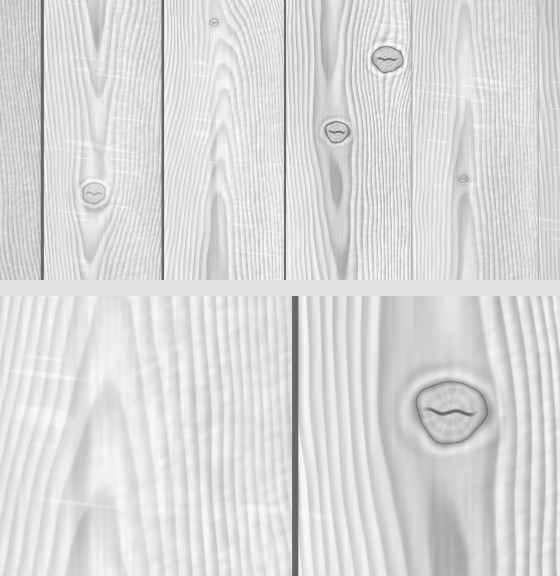
Top, the full canvas; bottom, a detail of the centre.
Reproduce this texture procedurally as a WebGL 1 fragment shader.

```glsl
precision highp float;
// Whitewashed wooden planks, upright, with arched grain, knots and dark joints.
uniform vec2 u_resolution;

float hash(vec2 p) {
  p = fract(p * vec2(0.1031, 0.1137));
  p += dot(p, p.yx + 33.33);
  return fract((p.x + p.y) * p.x * 7.31);
}

float noise(vec2 p) {
  vec2 i = floor(p), f = fract(p);
  f = f * f * (3.0 - 2.0 * f);
  return mix(mix(hash(i), hash(i + vec2(1.0, 0.0)), f.x),
             mix(hash(i + vec2(0.0, 1.0)), hash(i + 1.0), f.x), f.y);
}

// Left side of plank k; widths differ slightly
float plankEdge(float k) {
  return 0.151 + 0.4414 * k - 0.0156 * sin(k * 0.785) + 0.006 * step(2.5, k);
}

void main() {
  vec2 p = gl_FragCoord.xy / u_resolution.y;
  float aa = 1.0 / u_resolution.y;

  float plank = -1.0;
  for (int i = 0; i < 5; i++) plank += step(plankEdge(float(i)), p.x);
  vec2 local = vec2(p.x - plankEdge(plank), p.y);
  vec2 seed = vec2(plank * 17.3 + 40.0, plank * 9.1 + 60.0);

  // Knots push the grain aside; plank 2 carries a second, larger one
  vec2 grain = local;
  float knotMask = 0.0, knotTone = 0.0, halo = 0.0, crack = 0.0;
  bool eyed = abs(plank - 2.0) < 0.5;
  for (int j = 0; j < 2; j++) {
    if (j == 1 && !eyed) break;
    vec2 centre = vec2(0.185, fract(0.31 + 0.61 * plank) + 0.22 * step(2.5, plank));
    float radius = 0.027 + 0.013 * cos(plank * 3.14159);
    if (j == 1) { centre = vec2(0.365, 0.79); radius = 0.05; }
    vec2 q = local - centre;
    float wobble = noise(q * 45.0 + seed) - 0.5;
    float d = length(q * vec2(0.95, 1.1)) + 0.010 * wobble;
    vec2 oval = q * vec2(1.0, 0.55);
    grain.x -= 0.8 * q.x * exp(-dot(oval, oval) / (radius * radius * 3.5));
    float inside = 1.0 - smoothstep(radius - aa, radius + aa, d);
    float rays = noise(vec2(atan(q.y, q.x) * 6.0, d * 30.0) + seed);
    knotMask = max(knotMask, inside);
    knotTone += inside * (0.79 + 0.03 * sin(d * 420.0) + 0.07 * (rays - 0.5));
    halo += exp(-pow((d - radius * 1.25) / (radius * 0.16), 2.0)) * 0.07;
    halo -= exp(-pow((d - radius) / 0.005, 2.0)) * (eyed ? 0.19 : 0.10);
    halo -= exp(-pow((d - radius * 1.55) / 0.007, 2.0)) * 0.10 * noise(q * 20.0 + seed);
    float split = abs(q.y + 0.010 * (noise(vec2(q.x * 60.0, 3.0) + seed) - 0.5));
    crack += (1.0 - smoothstep(0.0005, 0.0025 + aa, split))
           * (1.0 - smoothstep(0.5, 0.9, abs(q.x) / radius));
  }

  // Growth rings cut lengthwise: arches at the heart, close lines at the sides
  float heart = 0.185 + 0.07 * (noise(vec2(p.y * 2.2, 5.0) + seed) - 0.5);
  float dx = grain.x - heart;
  float lean = (mod(plank, 2.0) < 0.5 ? -0.11 : 0.11) * (plank > 1.5 ? 0.35 : 1.0);
  float ring = sqrt(dx * dx + 0.0025) + lean * p.y + 0.15;
  ring += 0.030 * (noise(vec2(grain.x * 8.0, p.y * 3.0) + seed) - 0.5);
  ring += 0.007 * (noise(vec2(grain.x * 25.0, p.y * 11.0) + seed) - 0.5);
  float phase = fract(ring * 38.0 + ring * ring * 48.0);
  float line = smoothstep(0.15, 0.8, phase) * (1.0 - smoothstep(0.8, 1.0, phase));
  float contrast = 0.07 + 0.10 * noise(vec2(grain.x * 14.0, p.y * 2.0) + seed);
  contrast *= eyed ? 1.2 : 0.95;

  float tone = 0.932 - 0.0125 * pow(plank - 1.5, 2.0) - contrast * line;

  // Grey stain along the heart
  float stain = noise(vec2(grain.x * 26.0, p.y * 2.2) + seed);
  tone -= 0.11 * smoothstep(0.5, 0.75, stain) * exp(-dx * dx / 0.0025);

  // Fibres, slanted saw marks and patches of thicker paint
  tone += 0.045 * (noise(vec2(p.x * 230.0, p.y * 14.0)) - 0.5);
  float saw = noise(vec2(p.x * 65.0 + p.y * 30.0, p.y * 125.0 - p.x * 60.0));
  tone += 0.055 * (saw - 0.5) * smoothstep(0.12, 0.30, local.x);
  float paint = noise(p * vec2(5.0, 3.0) + 7.0);
  tone += 0.05 * (paint - 0.45);
  float scratch = noise(vec2(p.x * 7.0, p.y * 95.0 + p.x * 12.0));
  tone += 0.05 * smoothstep(0.78, 0.95, scratch) * smoothstep(0.4, 0.7, paint);

  // Knot faces and their splits
  tone += halo * (1.0 - 0.5 * knotMask);
  tone = mix(tone, knotTone + min(halo, 0.0), knotMask * (eyed ? 0.9 : 0.45));
  tone = mix(tone, 0.34, min(crack, 1.0) * (eyed ? 0.85 : 0.35));

  // Joints narrow to the right, the last two filled with paint
  for (int i = 0; i < 5; i++) {
    float k = float(i);
    float side = p.x - plankEdge(k), d = abs(side);
    float halfWidth = 0.0055 - 0.0009 * k;
    tone -= 0.06 * exp(-d * 110.0) * step(side, 0.0);
    tone += 0.05 * exp(-pow((side - halfWidth - 0.007) / 0.005, 2.0));
    float joint = 1.0 - smoothstep(halfWidth - 0.6 * aa, halfWidth + 0.6 * aa, d);
    tone = mix(tone, k < 2.5 ? 0.40 : 0.70, joint);
  }

  gl_FragColor = vec4(vec3(clamp(tone, 0.0, 0.965)), 1.0);
}
```
